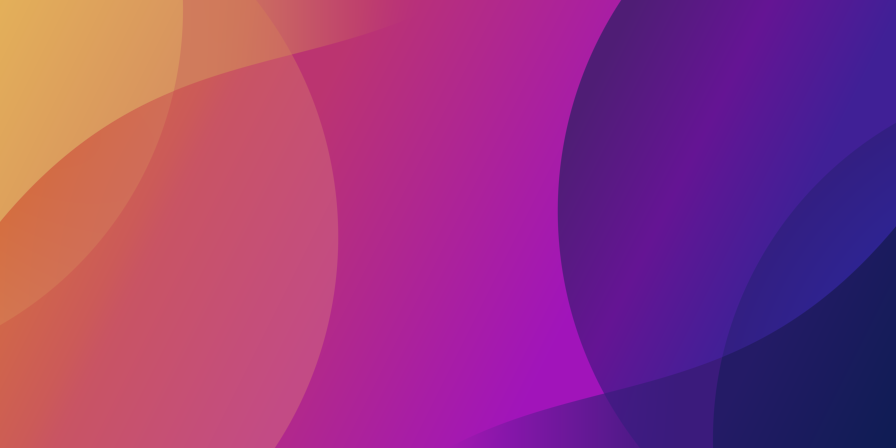
Give the GLSL for this background, as a Shadertoy shader.

```glsl
// Overlapping translucent discs and waves over a warm-to-violet diagonal gradient.

// Antialiased coverage of a signed distance (negative inside).
float fill(float dist) {
    float px = 0.75 / iResolution.y;
    return 1.0 - smoothstep(-px, px, dist);
}

float disc(vec2 p, vec2 center, float radius) {
    return length(p - center) - radius;
}

// Region beyond an S-shaped curve that hangs from the top left corner.
float wave(vec2 p) {
    float x = p.x;
    float depth = 0.495 + x * (-1.206 + x * (1.458 - 0.747 * x));
    float slope = -1.206 + x * (2.916 - 2.241 * x);
    float dist = (1.0 - p.y - depth) / sqrt(1.0 + slope * slope);
    return fill(max(dist, x - 1.0));
}

// Progress from a to b, clamped.
float ramp(float a, float b, float v) {
    return clamp((v - a) / (b - a), 0.0, 1.0);
}

void mainImage(out vec4 fragColor, in vec2 fragCoord) {
    vec2 p = fragCoord / iResolution.xy * vec2(2.0, 1.0);
    vec2 q = vec2(2.0, 1.0) - p; // half-turn copy for the cool side
    float diagonal = p.x + 0.5 * (1.0 - p.y);

    // Backdrop
    vec3 color = mix(vec3(0.735, 0.205, 0.44), vec3(0.63, 0.08, 0.73),
                     ramp(0.82, 1.62, diagonal));

    // Warm side: large disc, wave, corner disc
    vec2 largeCenter = vec2(-0.099, 0.471);
    vec3 coral = mix(vec3(0.83, 0.43, 0.25), vec3(0.79, 0.335, 0.37),
                     ramp(0.25, 0.62, diagonal));
    coral = mix(coral, vec3(0.765, 0.295, 0.52), ramp(0.55, 1.08, diagonal));
    color = mix(color, coral, fill(disc(p, largeCenter, 0.854)));

    float warmWave = wave(p);
    color = mix(color, vec3(0.815, 0.485, 0.36),
                warmWave * (1.0 - smoothstep(0.4, 0.95, p.x)));

    vec2 cornerCenter = vec2(-0.404, 0.979);
    float warmCorner = disc(p, cornerCenter, 0.8125);
    vec3 gold = mix(vec3(0.895, 0.7, 0.35), vec3(0.845, 0.575, 0.375),
                    ramp(0.0, 0.5, diagonal));
    float warmRim = 0.3 * ramp(-0.2, 0.0, warmCorner);
    color = mix(color, gold, fill(warmCorner) * mix(warmRim, 0.95, warmWave));

    // Cool side: the same three shapes, turned by half
    vec3 violet = mix(vec3(0.31, 0.115, 0.46), vec3(0.395, 0.08, 0.58),
                      ramp(1.42, 1.72, diagonal));
    violet = mix(violet, vec3(0.25, 0.125, 0.59), ramp(1.72, 2.02, diagonal));
    color = mix(color, violet, fill(disc(q, largeCenter, 0.854)));

    float coolCorner = disc(q, cornerCenter, 0.8125);
    float cornerFill = fill(coolCorner);
    vec3 indigo = mix(vec3(0.18, 0.14, 0.57), vec3(0.2, 0.12, 0.51),
                      ramp(-0.2, 0.0, coolCorner));
    color = mix(color, indigo, cornerFill);

    vec3 navy = mix(vec3(0.14, 0.105, 0.4), vec3(0.06, 0.11, 0.33),
                    ramp(2.08, 2.48, diagonal));
    vec3 shade = mix(vec3(0.23, 0.105, 0.485), navy, cornerFill);
    color = mix(color, shade, wave(q) * ramp(1.0, 1.52, p.x));

    fragColor = vec4(color, 1.0);
}
```
